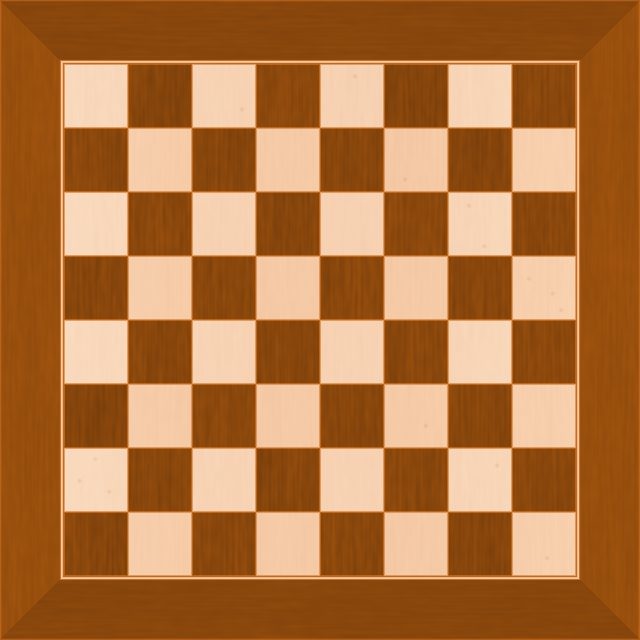
Reproduce this pattern procedurally as a Shadertoy shader.

```glsl
// Wooden eight by eight chequered board with pale inlay and a mitred frame.

const float CELLS = 8.0;
const float BOARD_HALF = 0.4;
const float INLAY_HALF = 0.4033;

const vec3 DARK_WOOD = vec3(0.535, 0.275, 0.047);
const vec3 SIDE_WOOD = vec3(0.598, 0.310, 0.052);
const vec3 PALE_WARM = vec3(0.960, 0.790, 0.650);
const vec3 PALE_COOL = vec3(0.965, 0.822, 0.700);
const vec3 SEAM = vec3(0.850, 0.470, 0.150);

float hash(vec2 p) {
    vec3 q = fract(vec3(p.xyx) * 0.1031);
    q += dot(q, q.yzx + 33.33);
    return fract((q.x + q.y) * q.z);
}

float cornerSlope(vec2 corner, vec2 offset) {
    float angle = 6.2832 * hash(corner);
    return dot(vec2(cos(angle), sin(angle)), offset);
}

float gradientNoise(vec2 p) {
    vec2 i = floor(p), f = fract(p);
    vec2 u = f * f * f * (f * (f * 6.0 - 15.0) + 10.0);
    vec2 e = vec2(1.0, 0.0);
    float low = mix(cornerSlope(i, f), cornerSlope(i + e, f - e), u.x);
    float high = mix(cornerSlope(i + e.yx, f - e.yx),
                     cornerSlope(i + e.xx, f - e.xx), u.x);
    return mix(low, high, u.y);
}

// Fibres run along y; the seed shifts each piece to fresh timber.
float woodGrain(vec2 p, float seed) {
    p += seed * vec2(17.0, 31.0);
    return 0.6 * gradientNoise(p * vec2(210.0, 9.0))
         + 0.4 * gradientNoise(p * vec2(120.0, 38.0))
         + 0.4 * gradientNoise(p * vec2(32.0, 4.0));
}

// Coverage of a line, given the distance to its centre.
float stroke(float d, float halfWidth, float px) {
    return 1.0 - smoothstep(halfWidth - px, halfWidth + px, abs(d));
}

float squareDistance(vec2 p, float halfSize) {
    vec2 q = abs(p) - halfSize;
    return max(q.x, q.y);
}

// Faint round knots on a few of the pale squares.
float specks(vec2 local, vec2 cell) {
    float total = 0.0;
    for (int k = 0; k < 3; k++) {
        vec2 seed = cell + float(k) * vec2(13.7, 5.3);
        vec2 centre = 0.15 + 0.7 * vec2(hash(seed + 2.1), hash(seed + 8.4));
        float present = step(0.86, hash(seed + 41.0));
        total += present * (1.0 - smoothstep(0.01, 0.05, length(local - centre)));
    }
    return total;
}

vec3 frameColor(vec2 p, float px) {
    float miter = abs(p.x) - abs(p.y);
    float upright = smoothstep(-px, px, miter);
    float vertical = woodGrain(p, 2.0 + step(0.0, p.x));
    float horizontal = woodGrain(p.yx, 5.0 + step(0.0, p.y));
    vec3 wood = mix(DARK_WOOD, SIDE_WOOD, upright);
    wood *= 1.0 + 0.09 * mix(horizontal, vertical, upright);
    wood *= 1.0 - 0.05 * stroke(miter, 0.0015, px);
    // Worn bright rim at the outside edge.
    float rim = smoothstep(0.4965, 0.5, max(abs(p.x), abs(p.y)));
    return mix(wood, SEAM, 0.55 * rim);
}

vec3 squareColor(vec2 p, vec2 grid) {
    vec2 cell = clamp(floor(grid), 0.0, CELLS - 1.0);
    float isPale = mod(cell.x + cell.y, 2.0);
    float tone = hash(cell + 3.0) - 0.5;
    float grain = woodGrain(p, hash(cell) * 9.0);

    vec3 dark = DARK_WOOD * (1.0 + 0.04 * tone + 0.17 * grain);
    vec3 pale = mix(PALE_WARM, PALE_COOL, mod(cell.y, 2.0));
    // Pale veneer lightens towards the left and right sides.
    float sideGlow = smoothstep(0.12, 0.42, abs(p.x));
    pale += sideGlow * vec3(0.010, 0.026, 0.034);
    pale *= 1.0 + vec3(0.012, 0.025, 0.035) * (grain + 0.4 * tone);
    pale *= 1.0 - vec3(0.03, 0.07, 0.10) * specks(fract(grid), cell);
    return mix(dark, pale, isPale);
}

void mainImage(out vec4 fragColor, in vec2 fragCoord) {
    float size = min(iResolution.x, iResolution.y);
    vec2 p = (fragCoord - 0.5 * iResolution.xy) / size;
    float px = 0.7 / size;
    float pitch = 2.0 * BOARD_HALF / CELLS;
    vec2 grid = (p + BOARD_HALF) / pitch;

    float board = squareDistance(p, BOARD_HALF);
    float inside = 1.0 - smoothstep(-px, px, board);
    vec3 color = mix(frameColor(p, px), squareColor(p, grid), inside);

    // Joints between the squares.
    vec2 joint = abs(grid - floor(grid + 0.5)) * pitch;
    float joints = stroke(min(joint.x, joint.y), 0.0011, px);
    color = mix(color, SEAM, 0.88 * joints * inside);

    // Pale inlay strip with warm glue lines on both sides.
    float inlay = squareDistance(p, INLAY_HALF);
    color = mix(color, SEAM, 0.8 * stroke(inlay, 0.0030, px));
    color = mix(color, PALE_COOL, stroke(inlay, 0.0013, px));

    fragColor = vec4(clamp(color, 0.0, 1.0), 1.0);
}
```
